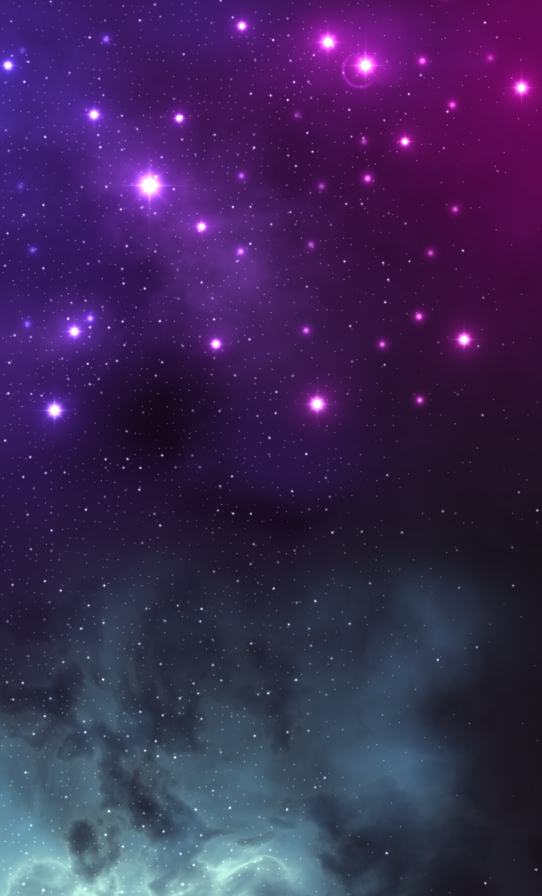
This background is drawn by a WebGL 2 fragment shader. Its source:

```glsl
#version 300 es
precision highp float;
// Deep-space nebula: violet and magenta clouds above, teal mist below, scattered stars.
uniform vec2 u_resolution;
out vec4 outColor;

// Colours
const vec3 NIGHT = vec3(0.095, 0.075, 0.115);
const vec3 PLUM = vec3(0.20, 0.045, 0.22);
const vec3 MAGENTA = vec3(0.44, 0.02, 0.36);
const vec3 INDIGO = vec3(0.19, 0.09, 0.37);
const vec3 BLUE = vec3(0.27, 0.19, 0.68);
const vec3 LILAC = vec3(0.50, 0.27, 0.72);
const vec3 ORCHID = vec3(0.44, 0.10, 0.54);
const vec3 SLATE = vec3(0.26, 0.37, 0.50);
const vec3 TEAL = vec3(0.40, 0.62, 0.69);
const vec3 FOAM = vec3(0.74, 0.95, 0.90);
const vec3 VOID = vec3(0.075, 0.025, 0.09);
const vec3 HALO_LEFT = vec3(0.32, 0.16, 1.0);
const vec3 HALO_RIGHT = vec3(0.95, 0.10, 0.85);

// Cloud and star settings; lengths are fractions of the canvas height
const float CLOUD_SCALE = 7.0;
const float WARP = 0.09;
const float DUST_CELL = 0.009;
const float SPECK_CELL = 0.021;
const float SPARK_CELL = 0.075;

// Leading stars: x, y, size
const int STAR_COUNT = 15;
const vec3 STARS[STAR_COUNT] = vec3[](
  vec3(0.167, 0.793, 1.00), vec3(0.366, 0.953, 0.58), vec3(0.408, 0.927, 0.68),
  vec3(0.061, 0.542, 0.62), vec3(0.354, 0.549, 0.58), vec3(0.518, 0.621, 0.48),
  vec3(0.582, 0.902, 0.50), vec3(0.105, 0.872, 0.42), vec3(0.241, 0.616, 0.38),
  vec3(0.083, 0.630, 0.42), vec3(0.225, 0.747, 0.34), vec3(0.270, 0.971, 0.34),
  vec3(0.200, 0.868, 0.32), vec3(0.452, 0.842, 0.32), vec3(0.009, 0.927, 0.36));

float hash(vec2 p) {
  vec3 q = fract(p.xyx * 0.1031);
  q += dot(q, q.yzx + 33.33);
  return fract((q.x + q.y) * q.z);
}

float noise(vec2 p) {
  vec2 i = floor(p), f = fract(p);
  f = f * f * (3.0 - 2.0 * f);
  return mix(mix(hash(i), hash(i + vec2(1, 0)), f.x),
             mix(hash(i + vec2(0, 1)), hash(i + vec2(1, 1)), f.x), f.y);
}

float fbm(vec2 p) {
  float sum = 0.0, amp = 0.5;
  for (int i = 0; i < 6; i++) {
    sum += amp * noise(p);
    p = mat2(1.6, 1.2, -1.2, 1.6) * p + 17.0;
    amp *= 0.5;
  }
  return sum;
}

// Soft elliptical patch
float blob(vec2 p, vec2 center, vec2 radius) {
  vec2 d = (p - center) / radius;
  return exp(-dot(d, d));
}

// One jittered star per grid cell, kept with the given chance; returns brightness
float starField(vec2 p, float cell, float radius, float chance, float seed) {
  vec2 id = floor(p / cell) + seed;
  vec2 jitter = 0.2 + 0.6 * vec2(hash(id + 3.7), hash(id + 91.3));
  float d = length((fract(p / cell) - jitter) * cell);
  float r = max(radius, 0.6 / u_resolution.y);
  return step(hash(id), chance) * exp(-d * d / (r * r)) * (0.25 + 0.75 * hash(id + 47.1));
}

vec3 nebula(vec2 p) {
  vec2 drift = vec2(fbm(p * 6.0 + 4.0), fbm(p * 6.0 + 31.0)) - 0.5;
  vec2 q = p + WARP * drift;
  float n = fbm(q * CLOUD_SCALE + 8.0);
  float wisps = smoothstep(0.27, 0.70, n);
  float detail = fbm(q * 19.0 + 50.0);

  // Upper sky
  vec3 col = mix(NIGHT, PLUM, smoothstep(0.33, 0.85, p.y));
  col = mix(col, MAGENTA, 0.85 * blob(q, vec2(0.61, 0.92), vec2(0.17, 0.23)));
  col = mix(col, INDIGO, 0.9 * blob(q, vec2(0.0, 0.64), vec2(0.27, 0.30)));
  col = mix(col, BLUE, blob(q, vec2(0.0, 0.87), vec2(0.11, 0.16)) * (0.35 + 0.6 * wisps));
  col = mix(col, BLUE, 0.4 * blob(q, vec2(0.23, 1.0), vec2(0.13, 0.06)));
  col = mix(col, LILAC, blob(q, vec2(0.13, 0.71), vec2(0.18, 0.14)) * wisps * (0.3 + detail));
  col = mix(col, ORCHID, blob(q, vec2(0.43, 0.94), vec2(0.14, 0.07)) * (0.2 + 0.8 * wisps));
  col = mix(col, INDIGO, 0.55 * blob(q, vec2(0.30, 0.49), vec2(0.12, 0.07)));

  // Dark hollows
  float hollow = blob(q, vec2(0.19, 0.525), vec2(0.09, 0.06))
               + 0.7 * blob(q, vec2(0.29, 0.43), vec2(0.10, 0.04));
  col = mix(col, VOID, min(hollow, 1.0) * (1.0 - 0.5 * wisps));

  // Lower mist
  float mist = blob(q, vec2(0.05, 0.10), vec2(0.25, 0.19))
             + 0.8 * blob(q, vec2(0.43, 0.295), vec2(0.10, 0.065))
             + 0.7 * blob(q, vec2(0.45, 0.15), vec2(0.06, 0.08))
             + 0.7 * blob(q, vec2(0.28, 0.03), vec2(0.18, 0.13));
  mist *= 1.0 - 0.6 * blob(q, vec2(0.18, 0.235), vec2(0.09, 0.04));
  col = mix(col, SLATE, min(mist, 1.0) * (0.25 + 0.75 * wisps));
  float low = blob(q, vec2(0.13, 0.02), vec2(0.26, 0.20));
  col = mix(col, TEAL, low * smoothstep(0.25, 0.75, 0.5 * (n + detail)) * 1.1);
  float ridge = pow(1.0 - abs(2.0 * detail - 1.0), 5.0);
  float foam = blob(q, vec2(0.09, 0.0), vec2(0.10, 0.05))
             + blob(q, vec2(0.25, 0.015), vec2(0.06, 0.035));
  col = mix(col, FOAM, min(foam * (0.35 + 0.6 * ridge) + 0.22 * low * ridge, 1.0));
  return col * (0.88 + 0.24 * detail);
}

// Bright core, coloured halo and eight thin rays
vec3 flare(vec2 d, float size, vec3 tint) {
  float r = length(d);
  vec2 a = abs(d), b = abs(vec2(d.x + d.y, d.x - d.y)) * 0.7071;
  float thin = max(0.0014 * size, 0.5 / u_resolution.y), reach = 0.011 * size;
  float rays = exp(-a.x / thin - a.y / reach) + exp(-a.y / thin - a.x / reach)
             + 0.5 * (exp(-b.x / thin - b.y / reach) + exp(-b.y / thin - b.x / reach));
  float core = exp(-pow(r / (0.0105 * size), 2.0));
  return (1.3 * core + 0.8 * rays) * mix(tint, vec3(1), 0.75)
       + tint * (0.75 * exp(-r / (0.016 * size)) + 0.12 * exp(-r / (0.05 * size)));
}

void main() {
  vec2 p = gl_FragCoord.xy / u_resolution.y;
  vec3 col = nebula(p);
  vec3 tint = mix(HALO_LEFT, HALO_RIGHT, smoothstep(0.0, 0.55, p.x));

  // Fine stars, thickest along the left
  float crowd = mix(0.5, 0.06, smoothstep(0.15, 0.50, p.x - 0.15 * p.y));
  col += 0.28 * starField(p, DUST_CELL, 0.0009, crowd, 5.0);
  col += vec3(0.82, 0.78, 0.95) * starField(p, SPECK_CELL, 0.0013, crowd * 0.7, 200.0);
  float upper = smoothstep(0.45, 0.65, p.y);
  col += mix(tint, vec3(1), 0.5) * starField(p, SPARK_CELL, 0.0028, 0.35 * upper, 400.0);
  col += 0.4 * tint * starField(p, SPARK_CELL, 0.0075, 0.35 * upper, 400.0);

  // Leading stars
  for (int i = 0; i < STAR_COUNT; i++) {
    vec3 s = STARS[i];
    col += flare(p - s.xy, s.z, mix(HALO_LEFT, HALO_RIGHT, smoothstep(-0.1, 0.45, s.x)));
  }

  // Faint crescent beside the round star
  vec2 c = p - vec2(0.402, 0.922);
  float arc = exp(-pow((length(c) - 0.019) / 0.0018, 2.0));
  col += 0.45 * ORCHID * arc * smoothstep(0.01, -0.015, c.x + c.y);

  outColor = vec4(clamp(col, 0.0, 1.0), 1.0);
}
```
